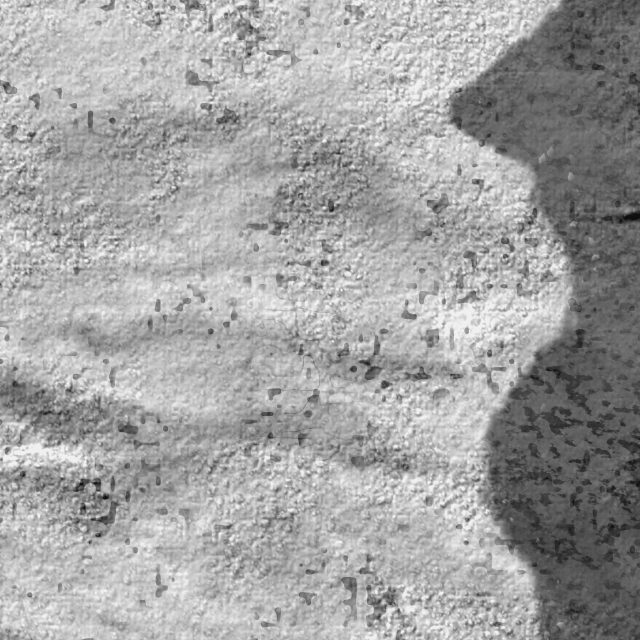
Write a WebGL 1 fragment shader that draws this texture.

```glsl
precision highp float;
uniform vec2 u_resolution;

float hash(vec2 p) {
  vec3 q = fract(p.xyx * vec3(0.1031, 0.103, 0.0973));
  q += dot(q, q.yzx + 33.33);
  return fract((q.x + q.y) * q.z);
}

float noise(vec2 p) {
  vec2 i = floor(p), f = fract(p);
  f = f * f * (3.0 - 2.0 * f);
  return mix(mix(hash(i), hash(i + vec2(1, 0)), f.x),
             mix(hash(i + vec2(0, 1)), hash(i + vec2(1, 1)), f.x), f.y);
}

float fbm(vec2 p) {
  float sum = 0.0, amp = 0.53;
  for (int i = 0; i < 4; i++) {
    sum += amp * noise(p);
    p = mat2(1.6, 1.2, -1.2, 1.6) * p + 7.3;
    amp *= 0.5;
  }
  return sum;
}

// Soft elliptical stain, tilted by a slope
float patchAt(vec2 p, vec2 center, vec2 radius, float slope) {
  vec2 d = p - center;
  d.y -= slope * d.x;
  d /= radius;
  return exp(-dot(d, d));
}

float height(vec2 p) {
  float ridges = abs(noise(p * 110.0 + 3.0) - 0.5);
  return 0.5 * noise(p * 75.0) + 0.35 * noise(p * 170.0 + 9.0) + 0.6 * ridges;
}

// Angular chips: lit on the upper left, with a dark crescent on the lower right
float chips(vec2 p, float scale, float density) {
  vec2 g = p * scale, cell = floor(g);
  float total = 0.0, soft = 1.5 * scale / u_resolution.y;
  for (int j = -1; j <= 1; j++) {
    for (int i = -1; i <= 1; i++) {
      vec2 id = cell + vec2(float(i), float(j));
      float seed = hash(id + 17.0);
      vec2 d = g - id - vec2(hash(id), hash(id + 51.0));
      float angle = 6.283 * hash(id + 83.0);
      float size = 0.15 + 0.3 * hash(id + 29.0);
      vec2 r = mat2(cos(angle), sin(angle), -sin(angle), cos(angle)) * d;
      float dist = max(length(r * vec2(1.0, 1.5)), abs(r.x + r.y) * 1.15) - size;
      float body = 1.0 - smoothstep(-soft, soft, dist);
      float crescent = 1.0 - smoothstep(0.0, 0.14 + soft, length(d - vec2(0.09, -0.12)) - size * 0.75);
      float facing = 0.4 + 0.7 * dot(d, vec2(-0.6, 0.8)) / size;
      total += step(seed, density) * mix(-0.8 * crescent, facing, body);
    }
  }
  return clamp(total, -1.2, 1.0);
}

// Horizontal position of the shadow border
float shadowEdge(float y) {
  float x = mix(0.85, 0.762, smoothstep(0.0, 0.25, y));
  x = mix(x, 0.9, smoothstep(0.33, 0.53, y));
  x = mix(x, 0.84, smoothstep(0.58, 0.69, y));
  x = mix(x, 0.7, smoothstep(0.72, 0.82, y));
  return mix(x, 0.9, smoothstep(0.82, 1.03, y));
}

void main() {
  vec2 p = gl_FragCoord.xy / u_resolution;
  vec2 warp = vec2(fbm(p * 9.0), fbm(p * 11.0 + 20.0)) - 0.5;
  vec2 w = p + warp * vec2(0.09, 0.045);

  // Sunlit ground with pale and grey stains
  float tone = 0.765 + 0.035 * smoothstep(0.8, 0.95, p.y);
  tone -= 0.30 * patchAt(w, vec2(0.04, 0.365), vec2(0.15, 0.045), -0.25);
  tone -= 0.17 * patchAt(w, vec2(0.13, 0.245), vec2(0.23, 0.03), 0.0);
  tone -= 0.24 * patchAt(w, vec2(0.15, 0.175), vec2(0.055, 0.03), -0.1);
  tone -= 0.13 * patchAt(w, vec2(0.36, 0.31), vec2(0.20, 0.05), 0.1);
  tone -= 0.13 * patchAt(w, vec2(0.36, 0.80), vec2(0.20, 0.03), 0.1);
  tone -= 0.15 * patchAt(w, vec2(0.51, 0.72), vec2(0.13, 0.065), 0.0);
  tone -= 0.10 * patchAt(w, vec2(0.62, 0.61), vec2(0.18, 0.08), 0.0);
  tone -= 0.10 * patchAt(w, vec2(0.13, 0.74), vec2(0.16, 0.07), 0.3);
  tone -= 0.12 * patchAt(w, vec2(0.10, 0.49), vec2(0.12, 0.025), -0.2);
  tone -= 0.14 * patchAt(w, vec2(0.45, 0.45), vec2(0.15, 0.04), -0.1);
  tone -= 0.20 * patchAt(w, vec2(0.64, 0.43), vec2(0.09, 0.015), -0.2);
  tone -= 0.20 * patchAt(w, vec2(0.59, 0.28), vec2(0.10, 0.016), -0.15);
  tone -= 0.12 * patchAt(w, vec2(0.43, 0.17), vec2(0.06, 0.05), 0.2);
  tone -= 0.10 * patchAt(w, vec2(0.60, 0.09), vec2(0.09, 0.04), 0.0);
  tone += 0.30 * patchAt(w, vec2(0.05, 0.287), vec2(0.10, 0.017), 0.0);
  tone += 0.12 * patchAt(w, vec2(0.14, 0.41), vec2(0.10, 0.03), -0.2);
  tone += 0.12 * patchAt(w, vec2(0.28, 0.165), vec2(0.08, 0.025), 0.0);
  tone += 0.12 * patchAt(w, vec2(0.72, 0.50), vec2(0.18, 0.03), 0.0);
  tone += 0.12 * patchAt(w, vec2(0.66, 0.85), vec2(0.13, 0.014), 0.15);

  // Fanned wash streaks
  float bend = p.y - 0.5 * p.x * (p.y - 0.45) + 0.2 * max(p.x - 0.5, 0.0);
  float streak = fbm(vec2(p.x * 7.0, bend * 34.0) + warp * 2.0) - 0.5;
  tone += 0.36 * streak * (1.0 - 0.6 * smoothstep(0.78, 0.9, p.y));

  // Shadow with mottled black crust
  float edge = shadowEdge(p.y + 0.04 * warp.y) + 0.045 * warp.x + 0.014 * (noise(p * 70.0) - 0.5);
  float shadow = smoothstep(-0.014, 0.016, p.x - edge);
  float shade = 0.405 - 0.045 * (1.0 - smoothstep(0.3, 0.5, p.y)) + 0.2 * streak;
  float crust = smoothstep(0.53, 0.68, fbm(vec2(p.x + p.y * 0.4, p.y * 1.5) * 65.0));
  float crustArea = 0.35 + 0.65 * patchAt(p, vec2(0.92, 0.29), vec2(0.16, 0.14), -0.3);
  shade -= 0.19 * crust * crustArea;
  tone = mix(tone, shade, shadow);

  // Grain, chips and winding ridges
  vec2 lightStep = vec2(-0.0013, 0.0017);
  float relief = height(p - lightStep) - height(p + lightStep);
  float rough = 0.65 + 0.7 * smoothstep(0.35, 0.65, fbm(p * 8.0 + 5.0));
  float contrast = mix(1.0, 0.42, shadow) * rough;
  tone += contrast * (0.42 * relief + 0.12 * (noise(p * 300.0) - 0.5));
  float debris = 0.55 - 0.3 * smoothstep(0.1, 0.5, p.y);
  tone += contrast * 0.12 * chips(p + warp * 0.01, 52.0, debris);
  tone += contrast * 0.13 * chips(p + 3.7, 105.0, 0.45);
  float winding = abs(noise(w * vec2(42.0, 65.0)) - 0.5);
  tone -= 0.13 * (1.0 - smoothstep(0.02, 0.09, winding)) * patchAt(p, vec2(0.48, 0.43), vec2(0.08, 0.22), 0.0);

  // Dark pits and pale stones beside the border
  float pits = smoothstep(0.7, 0.82, noise(p * 85.0 + 40.0)) * smoothstep(0.45, 0.65, fbm(p * 12.0 + 31.0));
  tone -= 0.28 * pits * mix(1.0, 0.5, shadow);
  float fromEdge = (p.x - edge - 0.03) / 0.045;
  tone += 0.32 * exp(-fromEdge * fromEdge) * shadow * max(chips(p + 8.3, 46.0, 0.16), 0.0);

  // Cleft at the right side
  tone += 0.2 * patchAt(w, vec2(0.975, 0.678), vec2(0.025, 0.004), 0.15);
  tone -= 0.4 * patchAt(w, vec2(0.978, 0.667), vec2(0.03, 0.007), 0.15);

  gl_FragColor = vec4(vec3(clamp(tone, 0.06, 0.94)), 1.0);
}
```
